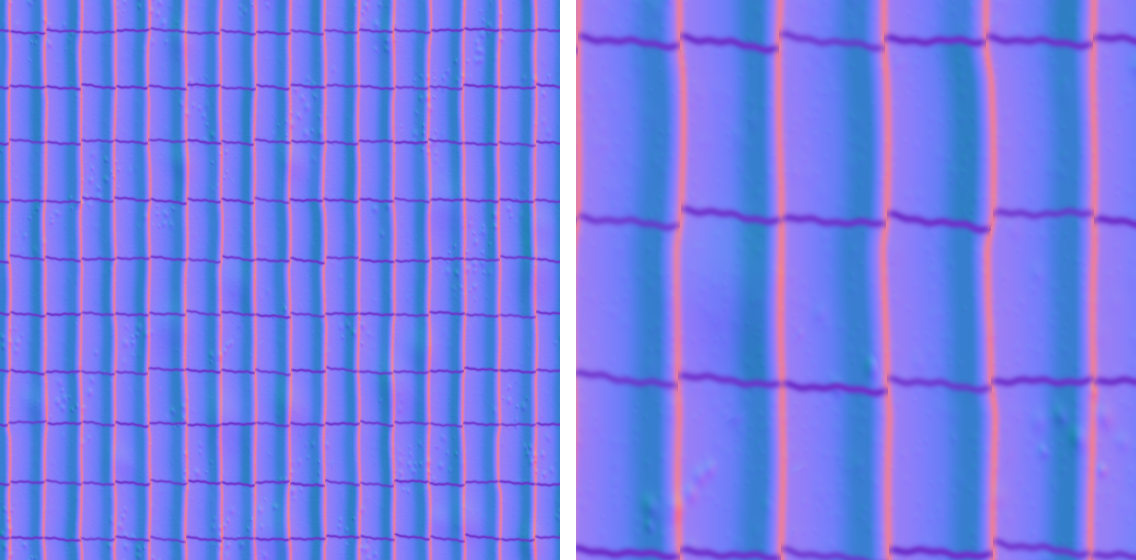
Left: the whole. Right: its middle third, enlarged.
A WebGL 2 fragment shader for this texture map:

```glsl
#version 300 es
precision highp float;
// Tangent-space normal map of worn roof tiles: 16 curved columns by 10 staggered courses.
uniform vec2 u_resolution;
out vec4 fragColor;

const float TAU = 6.2831853;
const vec2 TILES = vec2(16.0, 10.0);
const vec2 ORIGIN = vec2(0.29, -0.09);   // first ridge and first course, in tiles
const vec3 SEAM_COLOR = vec3(0.43, 0.20, 0.80);

float hash(vec2 p) {
  vec3 q = fract(p.xyx * vec3(0.1031, 0.1030, 0.0973));
  q += dot(q, q.yzx + 33.33);
  return fract((q.x + q.y) * q.z);
}

// Random value of a tile, wrapped over the canvas
float tileHash(vec2 tile, float seed) {
  return hash(mod(tile, TILES) + seed * 37.0);
}

float bell(float x, float width) {
  return exp(-x * x / (width * width));
}

// Sideways drift of one ridge: column jitter, slow bends, kinks at each course
float ridgeDrift(float column, float y) {
  float a = tileHash(vec2(column, 0.0), 1.0);
  float b = tileHash(vec2(column, 0.0), 2.0);
  float row = y * TILES.y - ORIGIN.y - 0.5;
  float id = floor(row);
  float kink = mix(tileHash(vec2(column, id), 3.0), tileHash(vec2(column, id + 1.0), 3.0),
                   smoothstep(0.75, 1.0, row - id));
  return 0.07 * (a - 0.5) + 0.05 * (kink - 0.5)
       + 0.018 * sin(TAU * (2.0 * y + a)) + 0.012 * sin(TAU * (7.0 * y + b));
}

// Slope of scattered cellular bumps on a wrapping grid
vec2 bumpSlope(vec2 uv, vec2 grid, float density, float seed) {
  vec2 p = uv * grid, slope = vec2(0.0);
  for (int j = -1; j <= 1; j++) {
    for (int i = -1; i <= 1; i++) {
      vec2 cell = floor(p) + vec2(i, j);
      vec2 key = mod(cell, grid) + seed * 53.0;
      vec2 center = cell + 0.2 + 0.6 * vec2(hash(key + 5.3), hash(key + 9.7));
      float size = mix(0.18, 0.42, hash(key + 14.1));
      vec2 d = (p - center) / size;
      d.x += 0.5 * d.y * (hash(key + 21.9) - 0.3);
      slope += step(hash(key), density) * d * exp(-dot(d, d));
    }
  }
  return slope;
}

// Patches where the surface is more weathered
float wearMask(vec2 uv) {
  float s = sin(TAU * (2.0 * uv.x + 3.0 * uv.y) + 2.0 * sin(TAU * 3.0 * uv.x))
          + sin(TAU * (5.0 * uv.x - 2.0 * uv.y) + 1.5 * sin(TAU * 4.0 * uv.y));
  return smoothstep(0.2, 1.6, s);
}

// Sideways slope across one tile: violet crown, blue fall, teal valley
float tileProfile(float t, float valley) {
  float r = mix(0.60, 0.41, smoothstep(0.03, 0.6, t));
  r = mix(r, valley, smoothstep(0.45, 0.72, t));
  return mix(r, 0.60, smoothstep(0.80, 0.97, t));
}

// Height of the seam within its course
float seamHeight(vec2 tile, float t) {
  float course = 0.09 * (tileHash(vec2(0.0, tile.y), 4.0) - 0.5);
  float step0 = 0.065 * (tileHash(tile, 5.0) - 0.5);
  float tilt = mix(-0.01, 0.085, tileHash(tile, 6.0)) * (0.5 - t);
  float ragged = 0.008 * sin(TAU * (1.6 * t + tileHash(tile, 7.0))) + 0.005 * sin(TAU * 4.3 * t);
  return course + step0 + tilt + ragged;
}

// Blue falls off as the sideways slope steepens
vec3 slopeColor(vec2 rg) {
  float dx = rg.x - 0.5, dy = rg.y - 0.49;
  return vec3(rg, 0.98 - 2.1 * dx * dx - 1.2 * dy * dy);
}

void main() {
  vec2 uv = gl_FragCoord.xy / u_resolution;
  vec2 pixel = TILES / u_resolution;
  vec2 q = uv * TILES - ORIGIN;

  // Bent columns
  float line = floor(q.x);
  q.x -= mix(ridgeDrift(line, uv.y), ridgeDrift(line + 1.0, uv.y), q.x - line);
  vec2 tile = floor(q);
  float t = q.x - tile.x;
  float edge = t - floor(t + 0.5);

  // Seam between courses
  float seamDistance = q.y - tile.y - 0.5 - seamHeight(tile, t);
  vec2 body = tile + vec2(0.0, step(0.0, seamDistance));

  // Tile body with its own tone and valley
  float shift = 0.05 * (tileHash(body, 8.0) - 0.5) + 0.012 * sin(TAU * (9.0 * uv.y + tileHash(vec2(tile.x, 0.0), 9.0)));
  float bent = clamp(t + shift * sin(0.5 * TAU * t), 0.0, 1.0);
  float valley = 0.22 + 0.07 * (tileHash(body, 10.0) - 0.5);
  vec2 rg = vec2(tileProfile(bent, valley), 0.495);
  rg.x += 0.05 * (tileHash(body, 11.0) - 0.5) * sin(0.5 * TAU * t);

  // Wear: broad dents, chips in patches, fine grain
  float wear = wearMask(uv);
  rg += 0.09 * bumpSlope(uv, vec2(11.0, 9.0), 0.22, 1.0);
  rg += (0.03 + 0.13 * wear) * bumpSlope(uv, vec2(83.0, 61.0), 0.16 + 0.22 * wear, 2.0);
  rg += 0.035 * bumpSlope(uv, vec2(150.0, 130.0), 0.35, 3.0);

  // Pink ridge, then the dark seam
  float ridge = bell(edge, max(0.048, pixel.x));
  rg.x += 0.31 * ridge;
  vec3 color = slopeColor(rg);
  float seam = bell(seamDistance, max(0.027, 0.7 * pixel.y));
  seam *= mix(0.75, 1.0, tileHash(tile, 12.0)) * (1.0 - 0.5 * ridge);
  color = mix(color, SEAM_COLOR, seam);

  fragColor = vec4(clamp(color, 0.0, 1.0), 1.0);
}
```
